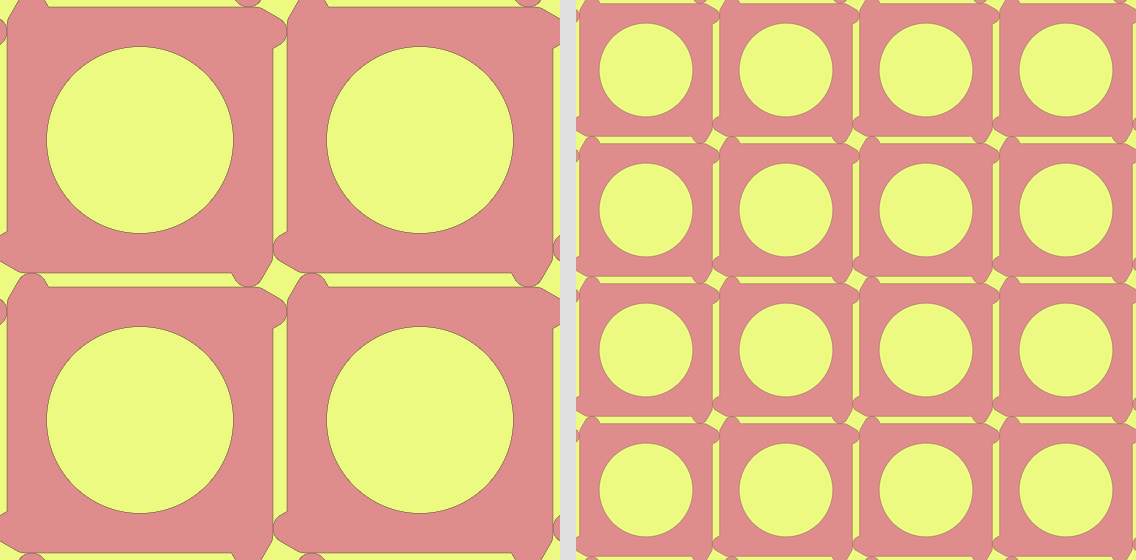
Left: one tile. Right: repeated 2 by 2.
Write a WebGL 1 fragment shader that draws this pattern.

```glsl
precision highp float;

uniform vec2 u_resolution;

const float REPEATS = 2.0;
const float HALF_GAP = 0.025;
const float HOLE_RADIUS = 1.0 / 3.0;
const float KNOB_RADIUS = 0.054;
const float KNOB_OFFSET = 0.1133;
const float LINE_WIDTH = 0.0012;
const vec3 TILE_COLOR = vec3(0.87, 0.55, 0.55);
const vec3 GAP_COLOR = vec3(0.93, 0.98, 0.51);
const vec3 LINE_COLOR = vec3(0.06, 0.04, 0.03);

float cross2(vec2 a, vec2 b) {
  return a.x * b.y - a.y * b.x;
}

// Two straight edges with normals n1 and n2, joined by an arc around the origin
float roundedCorner(vec2 v, vec2 n1, vec2 n2, float radius) {
  bool onArc = cross2(n1, v) > 0.0 && cross2(v, n2) > 0.0;
  return (onArc ? length(v) : max(dot(v, n1), dot(v, n2))) - radius;
}

// Quarter of a tile, seen from its corner of the grid; negative inside
float tileQuarter(vec2 q, float gap, float radius, float offset) {
  vec2 slant = vec2(sqrt(0.75), -0.5);
  vec2 knobCenter = vec2(offset, radius - gap);
  vec2 fromKnob = q - knobCenter;
  float knob = roundedCorner(vec2(abs(fromKnob.x), fromKnob.y), vec2(0.0, -1.0), slant, radius);

  // The slanted flank runs from the knob to a rounded bend on the side edge
  float run = offset - gap - radius;
  vec2 bendCenter = knobCenter + run * vec2(-1.0, sqrt(3.0));
  float flank = roundedCorner(q - bendCenter, vec2(-1.0, 0.0), vec2(-slant.x, slant.y), radius);

  return max(flank, min(knob, gap - q.y));
}

// The four tiles that meet at a grid corner, each a quarter turn apart
float tilesAroundCorner(vec2 p) {
  float d = 1.0;
  for (int i = 0; i < 4; i++) {
    vec2 q = vec2(-p.x, p.y);
    float quarter = tileQuarter(q, HALF_GAP, KNOB_RADIUS, KNOB_OFFSET);
    float hole = HOLE_RADIUS - length(q - 0.5);
    d = min(d, max(quarter, hole));
    p = vec2(-p.y, p.x);
  }
  return d;
}

// Share of a pixel lying on the negative side of an edge
float coverage(float d, float pixel) {
  return clamp(0.5 - d / pixel, 0.0, 1.0);
}

void main() {
  vec2 uv = gl_FragCoord.xy / u_resolution;
  vec2 p = fract(uv * REPEATS + 0.5) - 0.5;
  float pixel = REPEATS / min(u_resolution.x, u_resolution.y);
  float d = tilesAroundCorner(p);

  vec3 color = mix(GAP_COLOR, TILE_COLOR, coverage(d, pixel));

  // Hairline outline
  float halfLine = 0.5 * LINE_WIDTH;
  float line = coverage(d - halfLine, pixel) - coverage(d + halfLine, pixel);
  color = mix(color, LINE_COLOR, line);

  gl_FragColor = vec4(color, 1.0);
}
```
